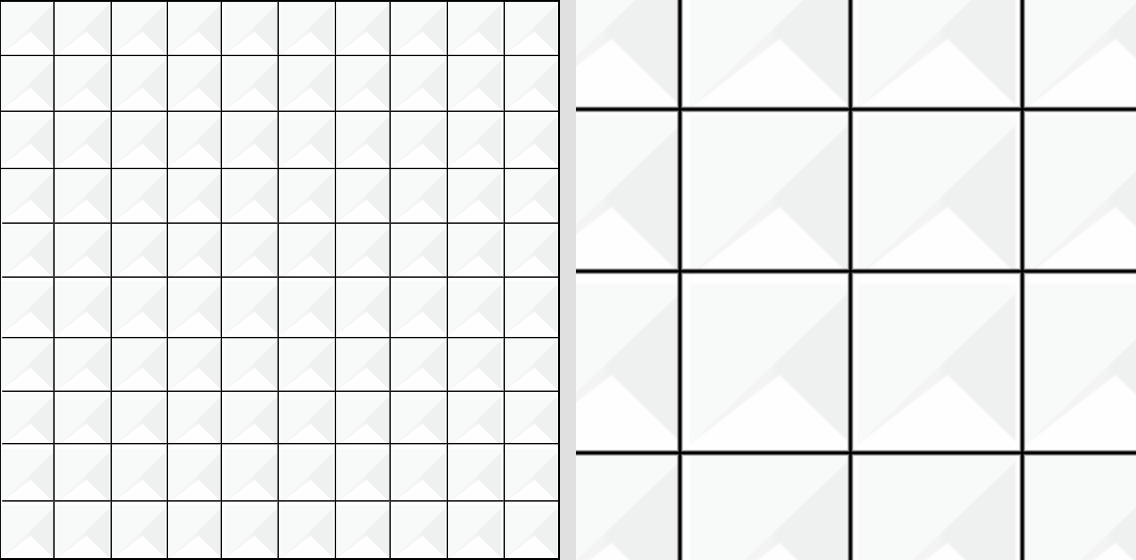
Left: the whole. Right: its middle third, enlarged.
Write a three.js fragment shader that draws this pattern.

```glsl
// Ten by ten pale bevelled tiles, each a folded square of flat facets,
// under a black ruled grid. Facets are half-planes in a regular repeat;
// the rulings are drawn separately, each a little off the regular pitch.
varying vec2 vUv;

// Coverage of the side to the left of the line from a to b, in tile units.
float leftOf(vec2 p, vec2 a, vec2 b) {
  vec2 d = normalize(b - a);
  return smoothstep(-0.01, 0.01, d.x * (p.y - a.y) - d.y * (p.x - a.x));
}

// Coverage of a stroke at distance d from its centre, in canvas units.
float stroke(float d, float halfWidth) {
  return 1.0 - smoothstep(halfWidth - 0.001, halfWidth + 0.001, abs(d));
}

vec3 tileColor(vec2 p) {
  vec2 apex = vec2(0.545, 0.435);
  vec2 lowLeft = vec2(0.01, 0.02);
  vec2 lowRight = vec2(0.95, 0.04);
  vec2 highRight = vec2(0.95, 0.92);
  vec3 white = vec3(0.996);

  // Upper left facet, then the shaded facet below the diagonal
  float shade = leftOf(p, highRight, lowLeft);
  vec3 shadow = mix(vec3(0.955, 0.957, 0.957), vec3(0.938, 0.945, 0.942),
                    smoothstep(0.46, 0.54, p.x));
  vec3 color = mix(vec3(0.973, 0.981, 0.977), shadow, shade);

  // Bright peak rising from the lower edge
  float peak = leftOf(p, apex, lowLeft) * leftOf(p, lowRight, apex);
  color = mix(color, white, peak);

  // White margin around the facets
  vec2 inside = smoothstep(vec2(0.0, 0.01), vec2(0.02, 0.03), p)
              * (1.0 - smoothstep(vec2(0.94, 0.97), vec2(0.96, 0.99), p));
  return mix(white, color, inside.x * inside.y);
}

float rulings(vec2 uv) {
  // Drift of the inner lines, in thousandths of the canvas
  mat3 driftX = mat3(-3.6, -1.4, -1.2, -4.8, -3.3, -1.0, -3.4, -1.2, 0.4);
  mat3 driftY = mat3(5.5, 7.7, 1.4, -2.9, 5.2, 1.6, -0.8, 1.4, 1.0);
  float ink = 0.0;

  // Lower horizontal lines stop just short of the left edge
  float start = mix(0.005, 0.0, step(0.65, uv.y));
  float reach = smoothstep(start - 0.001, start + 0.001, uv.x + 0.001);
  for (int column = 0; column < 3; column++) {
    for (int row = 0; row < 3; row++) {
      float pitch = 0.1 * float(3 * column + row + 1);
      float x = pitch + 0.001 * driftX[column][row];
      float y = pitch + 0.001 * driftY[column][row];
      ink = max(ink, stroke(uv.x - x, 0.0012));
      ink = max(ink, stroke(uv.y - y, 0.0012) * reach);
    }
  }

  // Heavier frame, thin on the left
  ink = max(ink, stroke(uv.x, 0.0016));
  ink = max(ink, stroke(1.0 - uv.x, 0.0035));
  ink = max(ink, stroke(uv.y, 0.0035));
  return max(ink, stroke(1.0 - uv.y, 0.0033));
}

void main() {
  vec3 color = tileColor(fract(vUv * 10.0));
  gl_FragColor = vec4(mix(color, vec3(0.0), rulings(vUv)), 1.0);
}
```
